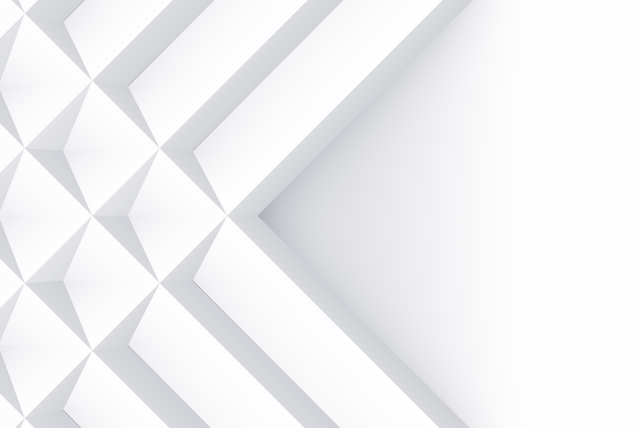
A Shadertoy shader for this background:

```glsl
// White relief of sunken pyramids and diagonal beams beside a softly shadowed floor.

// Layout, in canvas heights
const float AXIS_Y = 0.496;      // height of the mirror axis
const float TIP = 0.531;         // diagonal coordinate of the foremost ridge
const float TIP_STEP = 0.3154;   // distance between ridges
const float PIT = 0.6016;        // diagonal coordinate of the foremost valley
const float PIT_STEP = 0.3027;   // distance between valleys (smaller: deeper)
const float SEAM_WIDTH = 0.0022;
const int SAMPLES = 3;           // antialiasing grid per axis

// Darkness of the surfaces
const float WALL_UPPER = 0.145;
const float WALL_LOWER = 0.155;
const float SLOPE_SHADE = 0.075;
const float SEAM_SHADE = 0.22;
const float FLOOR_SHADE = 0.09;
const vec3 SHADE_TINT = vec3(1.05, 1.02, 0.93);
const vec3 PAPER = vec3(0.996, 0.996, 1.0);

// Shadow cast on the open floor; d holds the distances from both walls
float floorShadow(vec2 d, float x) {
    float broad = FLOOR_SHADE * (1.0 - smoothstep(0.76, 1.27, x));
    float fade = 1.0 - smoothstep(1.02, 1.25, x);
    float contact = 0.10 * exp(-d.x / 0.09) + 0.07 * exp(-d.y / 0.08);
    float corner = 0.05 * exp(-(d.x + d.y) / 0.14);
    return broad + contact * fade + corner;
}

// Darkness of the relief at point p
float reliefShade(vec2 p) {
    float v = p.y - AXIS_Y;
    vec2 diag = vec2(p.x - v, p.x + v);

    // Cell between two ridges; index -1 is open toward the far side
    vec2 cell = max(floor((TIP - diag) / TIP_STEP), -1.0);
    vec2 low = TIP - TIP_STEP * (cell + 1.0);
    vec2 pit = PIT - PIT_STEP * (cell + 1.0);
    vec2 isOpen = step(cell, vec2(-0.5));
    vec2 d = diag - pit;

    // Height on each pair of slopes: 0 in the valley, 1 on the ridge
    vec2 rise = max(d, 0.0) / (low + TIP_STEP - pit) * (1.0 - isOpen);
    vec2 wall = max(-d, 0.0) / (pit - low);
    vec2 height = max(rise, wall);
    float h = max(height.x, height.y);

    if (h <= 0.0) return floorShadow(d, p.x);

    bool firstAxis = height.x > height.y;
    bool isWall = firstAxis ? d.x < 0.0 : d.y < 0.0;
    bool inBeam = isOpen.x + isOpen.y > 0.5;
    float along = max(d.x, d.y);
    float shade;

    if (isWall) {
        shade = firstAxis ? WALL_UPPER : WALL_LOWER;
        shade += 0.035 * (0.5 - h);
        // Inner walls turned downward catch more light
        if (firstAxis && isOpen.x + isOpen.y < 0.5) shade -= 0.03;
    } else {
        float strength = firstAxis ? SLOPE_SHADE : 0.8 * SLOPE_SHADE;
        shade = 0.004 + strength * pow(1.0 - h, 2.0);
        if (inBeam) shade *= 0.35 + 0.65 * exp(-along / 0.25);
    }

    // Thin dark seam along the valleys between the beams
    if (inBeam && isOpen.x + isOpen.y < 1.5) {
        float offset = isOpen.y > 0.5 ? d.x : d.y;
        float run = isOpen.y > 0.5 ? d.y : d.x;
        float seam = 1.0 - smoothstep(0.0, SEAM_WIDTH, abs(offset));
        shade += SEAM_SHADE * seam * step(0.0, run) * exp(-run / 0.3);
    }
    return shade;
}

void mainImage(out vec4 fragColor, in vec2 fragCoord) {
    // Average a small grid of samples to smooth the facet edges
    float shade = 0.0;
    for (int j = 0; j < SAMPLES; j++) {
        for (int i = 0; i < SAMPLES; i++) {
            vec2 jitter = (vec2(i, j) + 0.5) / float(SAMPLES) - 0.5;
            shade += reliefShade((fragCoord + jitter) / iResolution.y);
        }
    }
    shade /= float(SAMPLES * SAMPLES);
    fragColor = vec4(PAPER - shade * SHADE_TINT, 1.0);
}
```
